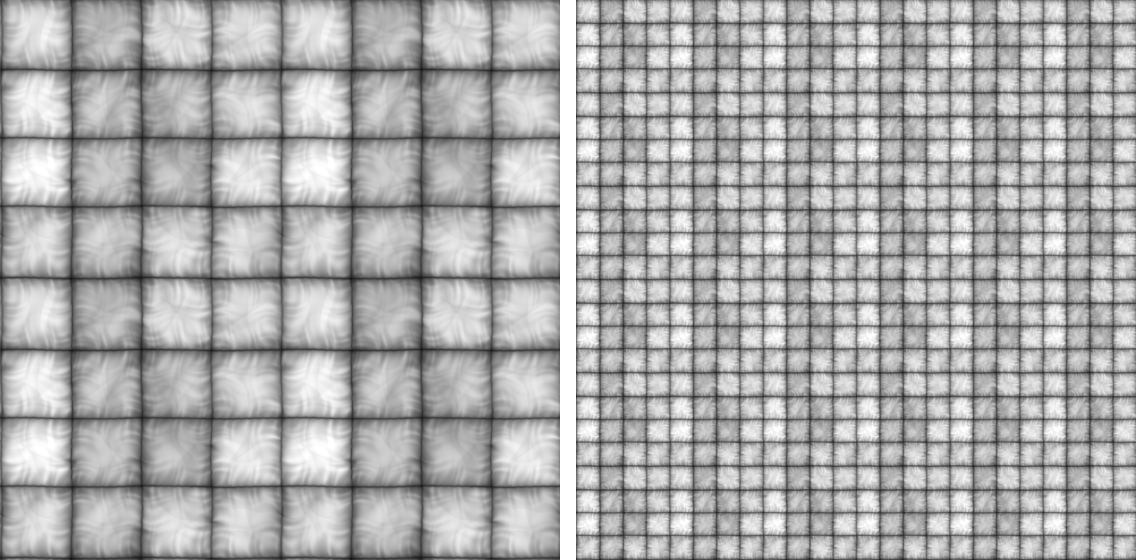
Left: one tile. Right: repeated 3 by 3.
Reproduce this texture map procedurally as a Shadertoy shader.

```glsl
// Height map of quilted, padded cloth: 8 by 8 pillows between dark stitched seams.
// Each pillow rises from its seams by an exponential profile; wrapping cellular noise
// puckers the edges and folds the cloth. Tones and wear recur every four pillows.

const float QUARTER = 1.5707963; // a sine of QUARTER * n * p wraps every four pillows

vec2 hash(vec2 c) {
    vec3 h = fract(c.xyx * vec3(.1031, .1030, .0973));
    h += dot(h, h.yzx + 33.33);
    return fract((h.xx + h.yz) * h.zy);
}

// Soft squared distance to the nearest scattered point, wrapping at period
float cellular(vec2 p, vec2 period) {
    vec2 cell = floor(p), f = p - cell;
    float sum = 0.;
    for (int j = -1; j <= 1; j++)
        for (int i = -1; i <= 1; i++) {
            vec2 o = vec2(i, j);
            vec2 r = o + hash(mod(cell + o, period)) - f;
            sum += exp(-10. * dot(r, r));
        }
    return -log(sum) / 10.;
}

// Sharp-sided creases at hashed angles, fading toward the seams
float creases(vec2 q, vec2 id) {
    float shade = 0.;
    for (int i = 0; i < 3; i++) {
        vec2 h = hash(id + 7.3 * float(i + 1));
        float angle = 6.2832 * h.x;
        float t = dot(q - .5, vec2(cos(angle), sin(angle))) + .4 * (h.y - .5);
        t += .035 * sin(7. * (q.x - q.y) + 6. * h.y);
        shade += smoothstep(0., .04, t) * exp(-10. * max(t, 0.));
    }
    vec2 inside = 4. * q * (1. - q);
    return shade * inside.x * inside.y;
}

void mainImage(out vec4 fragColor, in vec2 fragCoord) {
    vec2 p = fragCoord / iResolution.xy * 8.;

    // Uneven seam spacing and hand-sewn wobble
    vec2 s = p - .025;
    s.y -= .025 * sin(QUARTER * p.y);
    s += .008 * sin(QUARTER * p.yx * vec2(3., 2.) + vec2(1., 4.));
    s += .004 * sin(QUARTER * p.yx * vec2(23., 19.)) * sin(QUARTER * p.yx * vec2(9., 14.));
    vec2 id = floor(s), q = s - id;
    id = mod(id, 4.);
    vec2 seam = mod(floor(s + .5), 4.);
    vec2 d = .5 - abs(q - .5);

    // Gathers run out at right angles from each seam
    vec2 sway = p + .05 * sin(QUARTER * p.yx * vec2(5., 6.));
    sway += .03 * sin(QUARTER * p * vec2(11., 9.));
    vec2 pucker = vec2(
        cellular(sway * vec2(2., 10.), vec2(8., 40.)),
        cellular(sway.yx * vec2(2., 10.) + 3.7, vec2(8., 40.)));

    // Padded profile, deeper along some seams
    vec2 depth = .54 + .05 * sin(QUARTER * (seam + vec2(-.5, 1.5)));
    vec2 rise = 1. - depth * exp(-d * (.6 + 1.7 * pucker) / .085);

    // Tone of each pillow: one line per column, bottom row first
    mat4 tone = mat4(
        .86, .95, .92, .88,
        .77, .78, .77, .75,
        .84, .73, .77, .88,
        .84, .91, .83, .86);
    float shade = tone[int(id.x)][int(id.y)] + .01;
    vec2 glow = q - mix(vec2(.3), vec2(.7), hash(id + 31.));
    shade += .06 * exp(-9. * dot(glow, glow));

    // Broad diagonal folds and finer creases
    vec2 w = p + .22 * sin(QUARTER * p.yx * vec2(2., 3.) + vec2(0., 2.));
    float fold = cellular(vec2(w.x + w.y, 2. * (w.x - w.y)), vec2(4., 8.));
    shade -= .2 * (fold - .15) + .055 * creases(q, id);
    shade *= rise.x * rise.y;

    // Dark tucks across the upright seams
    vec2 h = hash(vec2(seam.x, id.y) + 17.);
    vec2 e = vec2(s.x - floor(s.x + .5), q.y - mix(.25, .75, h.x));
    e.y += e.x * (h.y - .5) + .1 * (pucker.x - .2);
    e /= vec2(.13, .05);
    shade *= 1. - .3 * h.y * exp(-dot(e, e));

    // Thin stitch lines, strongest on the level seams
    vec2 stitch = exp(-d * d / (.016 * .016));
    shade *= (1. - .17 * stitch.x) * (1. - .3 * stitch.y);

    fragColor = vec4(vec3(clamp(shade, 0., 1.)), 1.);
}
```
